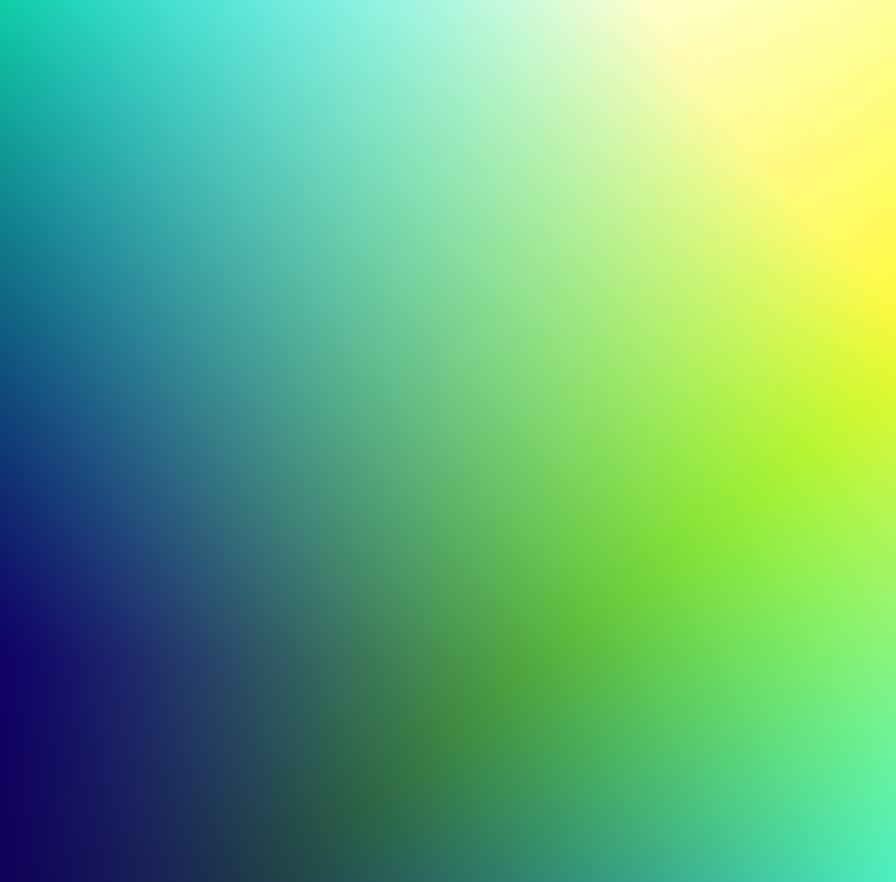
Reproduce this background procedurally as a WebGL 1 fragment shader.

```glsl
precision highp float;

uniform vec2 u_resolution;

// Red grows towards the upper right until it saturates.
float redField(float across, float v) {
  return 0.06 + across * (0.24 + 1.12 * pow(v, 1.15));
}

// Green eases from a left edge ramp to a bright right edge.
float greenField(float across, float v) {
  float leftEdge = 0.8 * pow(max(v - 0.25, 0.0) / 0.75, 1.15);
  float rightEdge = 0.94 + 0.06 * v;
  float ease = 1.0 - pow(max(1.0 - across, 0.0), 1.0 + 1.9 * v);
  return mix(leftEdge, rightEdge, ease);
}

// Blue forms a soft diagonal valley, rising differently on each side.
float blueField(vec2 uv) {
  float side = uv.y - 0.81 * uv.x + 0.245 - 0.1 * (uv.x - 0.3) * (1.0 - uv.x);
  float slopeBelow = 0.6 + 0.45 * uv.x;
  float slopeAbove = 0.1 + 0.16 * uv.y + uv.x * (1.25 - 0.5 * uv.x);
  float slope = mix(slopeBelow, slopeAbove, smoothstep(-0.06, 0.06, side));
  float softDistance = sqrt(side * side + 0.0006);
  return 0.32 - 0.15 * uv.x + slope * softDistance;
}

void main() {
  vec2 uv = gl_FragCoord.xy / u_resolution;
  float across = pow(uv.x, 1.12);
  vec3 color = vec3(redField(across, uv.y), greenField(across, uv.y), blueField(uv));
  gl_FragColor = vec4(clamp(color, 0.0, 1.0), 1.0);
}
```
